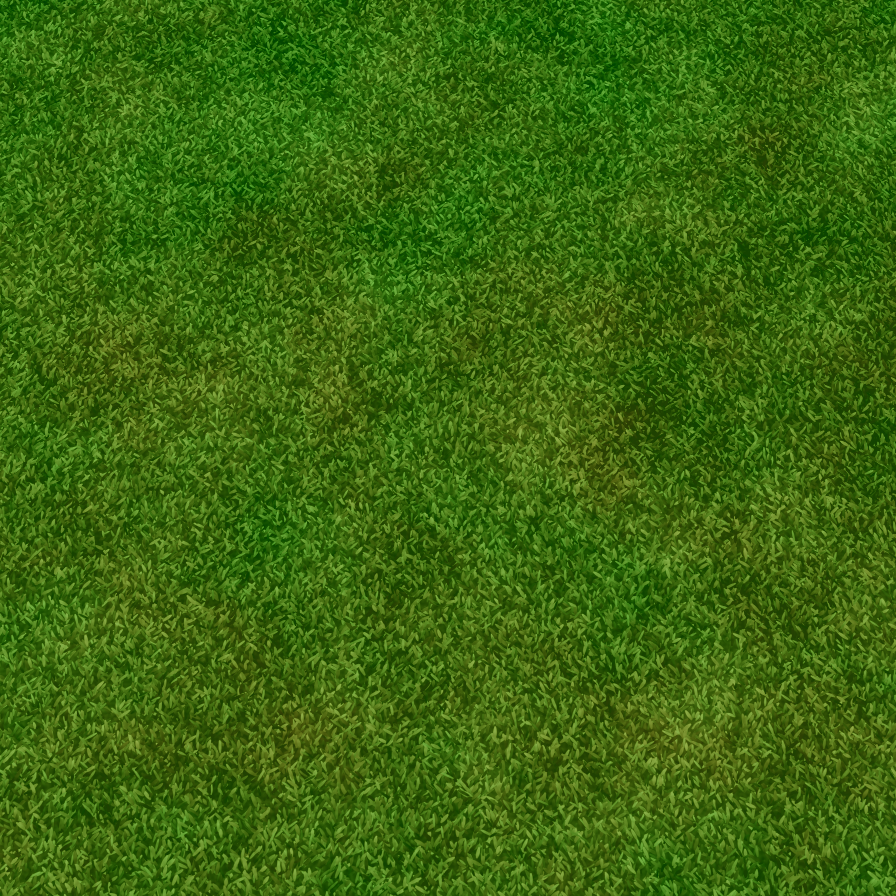
This texture is drawn by a WebGL 2 fragment shader. Its source:

```glsl
#version 300 es
precision highp float;
// Mown lawn seen at a slant: short overlapping blades with soft tonal patches.

uniform vec2 u_resolution;
out vec4 fragColor;

const float TAU = 6.2831853;
const float BLADE_CELLS = 86.0;
const int BLADE_LAYERS = 5;

vec3 hash3(vec3 p) {
  p = fract(p * vec3(0.1031, 0.1030, 0.0973));
  p += dot(p, p.yxz + 33.33);
  return fract((p.xxy + p.yxx) * p.zyx);
}

float cornerSlope(vec2 cell, vec2 offset) {
  float angle = TAU * hash3(vec3(cell, 7.0)).x;
  return dot(vec2(cos(angle), sin(angle)), offset);
}

float gradientNoise(vec2 p) {
  vec2 cell = floor(p);
  vec2 f = p - cell;
  vec2 u = f * f * f * (f * (f * 6.0 - 15.0) + 10.0);
  vec2 e = vec2(1.0, 0.0);
  float low = mix(cornerSlope(cell, f), cornerSlope(cell + e, f - e), u.x);
  float high = mix(cornerSlope(cell + e.yx, f - e.yx),
                   cornerSlope(cell + 1.0, f - 1.0), u.x);
  return mix(low, high, u.y);
}

float patches(vec2 p) {
  float sum = 0.0;
  float amplitude = 1.0;
  for (int i = 0; i < 4; i++) {
    sum += amplitude * gradientNoise(p);
    p = mat2(1.6, 1.2, -1.2, 1.6) * p + 17.3;
    amplitude *= 0.72;
  }
  return sum;
}

// Tapered stroke: x is coverage, y runs from -1 at the root to 1 at the tip.
vec2 blade(vec2 p, float angle, float halfLength, float halfWidth, float soft) {
  vec2 axis = vec2(sin(angle), cos(angle));
  float along = dot(p, axis);
  float across = dot(p, vec2(axis.y, -axis.x));
  float t = clamp(along / halfLength, -1.0, 1.0);
  float width = halfWidth * (1.0 - 0.45 * t * t);
  float d = length(vec2(across, along - t * halfLength)) - width;
  return vec2(1.0 - smoothstep(-0.5 * soft, 0.5 * soft, d), t);
}

// Stacks jittered blades; returns their tone and their hue variation.
vec2 bladeField(vec2 p, float soft) {
  vec2 look = vec2(0.12, 0.0);
  for (int layer = 0; layer < BLADE_LAYERS; layer++) {
    float seed = float(layer) * 19.7 + 3.1;
    vec2 q = p + seed * vec2(0.37, 0.71);
    vec2 home = floor(q);
    for (int y = -1; y <= 1; y++) {
      for (int x = -1; x <= 1; x++) {
        vec2 cell = home + vec2(x, y);
        vec3 place = hash3(vec3(cell, seed));
        vec3 kind = hash3(vec3(cell, seed + 51.3));
        float lean = (place.z - 0.5) * 2.3;
        vec2 stroke = blade(q - cell - place.xy, lean,
                            mix(0.28, 0.62, kind.x), mix(0.11, 0.19, kind.y), soft);
        float tone = 0.5 + 0.98 * (kind.z - 0.5) + 0.13 * stroke.y;
        look = mix(look, vec2(tone, kind.y - 0.5), stroke.x);
      }
    }
  }
  return look;
}

vec3 grassColor(float tone, float warmth) {
  float t = clamp(tone, 0.0, 1.15);
  vec3 color = vec3(0.09 + 0.35 * t, 0.26 + 0.375 * t, 0.22 * pow(t, 1.6));
  color += warmth * vec3(0.065, -0.008, 0.012);
  return clamp(color, 0.0, 1.0);
}

void main() {
  vec2 p = gl_FragCoord.xy / u_resolution.y;

  // Slanted ground plane: blades shrink toward the top.
  float depth = 1.0 - 0.25 * p.y;
  vec2 ground = vec2(p.x - 0.5, p.y) / depth;
  float pixel = BLADE_CELLS / (u_resolution.y * depth * depth);
  vec2 look = bladeField(ground * BLADE_CELLS, max(0.15, pixel * 1.1));

  // Fine grain, broad patches and a shaded right side.
  float grain = gradientNoise(ground * 190.0);
  float shadePatch = patches(ground * 5.0);
  float huePatch = patches(ground * 4.0 + 31.7);
  vec2 toShade = (p - vec2(1.0, 0.58)) / vec2(0.3, 0.25);
  float shade = exp(-dot(toShade, toShade));

  float tone = look.x + 0.2 * grain + 0.2 * shadePatch - 0.13 * shade;
  float lushTop = smoothstep(0.55, 1.0, p.y + 0.12 * (0.5 - p.x));
  float warmth = 1.1 * huePatch + 0.9 * look.y + 0.25 - 0.95 * lushTop;
  fragColor = vec4(grassColor(tone, warmth), 1.0);
}
```
